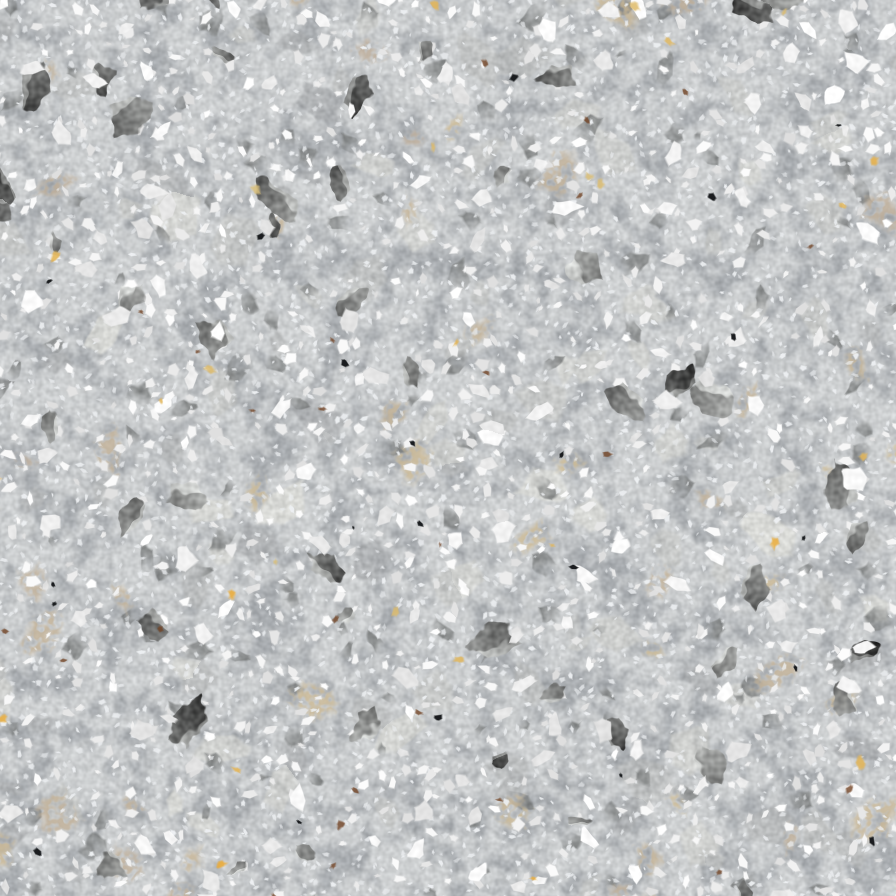
This texture is drawn by a Shadertoy shader. Its source:

```glsl
// Speckled grey composite stone: a mottled resin ground holding translucent,
// white and dark angular chips, with ochre stains and small black specks.
// Each chip is a random convex polygon scattered on a jittered grid.

vec3 hash3(vec2 c, float seed) {
    vec3 q = fract((c.xyx + seed * 17.37) * vec3(0.1031, 0.1030, 0.0973));
    q += dot(q, q.yxz + 33.33);
    return fract((q.xxy + q.yzz) * q.zyx);
}

vec2 direction(float angle) {
    return vec2(cos(angle), sin(angle));
}

float corner(vec2 cell, vec2 offset, vec2 f) {
    return dot(direction(6.2832 * hash3(cell + offset, 3.0).x), f - offset);
}

float gradientNoise(vec2 p) {
    vec2 i = floor(p), f = p - i;
    vec2 u = f * f * f * (f * (f * 6.0 - 15.0) + 10.0);
    return mix(mix(corner(i, vec2(0, 0), f), corner(i, vec2(1, 0), f), u.x),
               mix(corner(i, vec2(0, 1), f), corner(i, vec2(1, 1), f), u.x), u.y);
}

// Distance to the nearest chip, its random tone, and the place within it
vec4 scatter(vec2 p, float cells, float density, float size, float seed) {
    vec4 nearest = vec4(1.0, 0.0, 0.0, 0.0);
    vec2 home = floor(p * cells);
    for (int k = 0; k < 9; k++) {
        vec2 cell = home + vec2(k % 3 - 1, k / 3 - 1);
        vec3 place = hash3(cell, seed);
        if (place.z > density) continue;
        vec3 form = hash3(cell, seed + 5.3);
        float radius = size * mix(0.5, 1.3, form.x);
        vec2 v = p - (cell + place.xy) / cells;
        if (length(v) > 2.5 * radius) continue;

        // Turn and flatten, then cut by five jittered half planes
        vec2 axis = direction(6.2832 * form.y);
        v = vec2(dot(v, axis), dot(v, vec2(-axis.y, axis.x)));
        v *= vec2(0.85, mix(1.0, 1.7, form.z));
        float d = -1.0;
        for (int side = 0; side < 5; side++) {
            vec3 cut = hash3(cell + float(side) * 7.1, seed + 9.7);
            float angle = 1.2566 * (float(side) + 0.6 * cut.x);
            d = max(d, dot(v, direction(angle)) - radius * mix(0.62, 1.05, cut.y));
        }
        // Round the corners off
        d = max(d, length(v) - 1.2 * radius);
        if (d < nearest.x) nearest = vec4(d, hash3(cell, seed + 2.9).x, v / radius);
    }
    return nearest;
}

float cover(float d, float blur) {
    blur = max(blur, 0.8 / iResolution.y);
    return smoothstep(blur, -blur, d);
}

void mainImage(out vec4 fragColor, in vec2 fragCoord) {
    vec2 p = fragCoord / iResolution.y;
    float grain = gradientNoise(p * 150.0);
    float rough = gradientNoise(p * 70.0 + 9.0);

    // Cloudy resin ground
    float cloud = 0.7 * gradientNoise(p * 15.0) + 0.8 * gradientNoise(p * 36.0 + 4.0) + 0.6 * rough;
    vec3 color = mix(vec3(0.655, 0.67, 0.685), vec3(0.805, 0.815, 0.82),
                     smoothstep(-0.65, 0.30, cloud));

    // Translucent chips, cream to grey
    vec4 pale = scatter(p, 14.0, 0.55, 0.022, 1.0);
    vec3 paleColor = mix(vec3(0.65, 0.66, 0.67), vec3(0.89, 0.89, 0.865), pale.y);
    color = mix(color, paleColor, 0.65 * cover(pale.x + 0.004 * rough, 0.003));

    // Smoky shards, fading out toward one end
    vec4 smoky = scatter(p, 18.0, 0.40, 0.0125, 2.0);
    float fade = smoothstep(-1.2, 0.8, smoky.z + rough);
    color = mix(color, vec3(0.50, 0.51, 0.51), 0.85 * fade * cover(smoky.x + 0.005 * rough, 0.002));
    color += 0.09 * grain + 0.05 * gradientNoise(p * 230.0);

    // Broken ochre stains
    vec4 stain = scatter(p, 10.0, 0.55, 0.019, 3.0);
    float blotch = cover(stain.x + 0.008 * rough, 0.006) * smoothstep(-0.35, 0.3, grain + rough);
    color = mix(color, mix(vec3(0.81, 0.73, 0.56), vec3(0.73, 0.66, 0.58), stain.y), 0.75 * blotch);

    // White dust and small white chips with faint halos
    vec4 dust = scatter(p, 88.0, 0.46, 0.0028, 4.0);
    color = mix(color, vec3(0.93, 0.94, 0.95), mix(0.55, 1.0, dust.y) * cover(dust.x, 0.0013));
    vec4 crumb = scatter(p, 44.0, 0.46, 0.0056, 5.0);
    color = mix(color, vec3(0.89), 0.25 * cover(crumb.x - 0.001, 0.003));
    color = mix(color, vec3(mix(0.87, 1.0, crumb.y)), cover(crumb.x + 0.0015 * rough, 0.0013));

    // Dark chips, shaded along their length, with a lighter broken facet
    vec4 dark = scatter(p, 9.0, 0.56, 0.0185, 6.0);
    float tone = mix(0.17, 0.57, sqrt(dark.y));
    tone += 0.11 * dark.z + 0.16 * grain + 0.06 * rough;
    tone += 0.24 * smoothstep(0.35, 0.55, dark.w + 0.7 * rough);
    float chip = cover(dark.x + 0.006 * rough + 0.002 * grain, 0.0013);
    color = mix(color, tone * vec3(0.99, 1.0, 0.99), 0.96 * chip);

    // Larger white chips
    vec4 white = scatter(p, 22.0, 0.33, 0.0098, 7.0);
    vec3 whiteColor = vec3(mix(0.88, 1.0, white.y)) + 0.05 * grain;
    color = mix(color, whiteColor, cover(white.x + 0.003 * rough, 0.0013));

    // Amber, rust and black specks
    vec4 amber = scatter(p, 15.0, 0.13, 0.0050, 8.0);
    color = mix(color, mix(vec3(0.93, 0.67, 0.20), vec3(0.85, 0.75, 0.48), amber.y),
                0.85 * cover(amber.x + 0.002 * grain, 0.002));
    vec4 rust = scatter(p, 17.0, 0.10, 0.0036, 9.0);
    color = mix(color, vec3(0.45, 0.27, 0.15), 0.8 * cover(rust.x + 0.002 * grain, 0.0016));
    vec4 black = scatter(p, 9.0, 0.17, 0.0036, 10.0);
    color = mix(color, vec3(0.10, 0.11, 0.12), cover(black.x, 0.0013));

    fragColor = vec4(clamp(color, 0.0, 1.0), 1.0);
}
```
